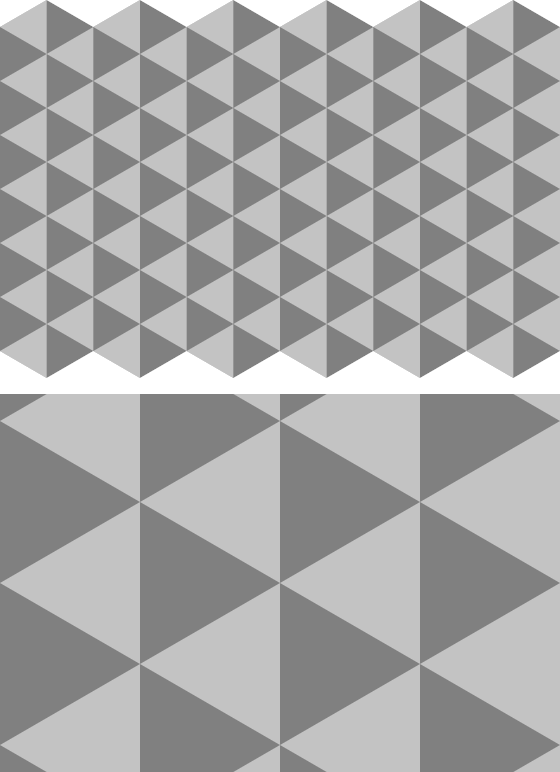
Top: the whole. Bottom: its middle third, enlarged.
Write a Shadertoy shader that draws this pattern.

```glsl
// Grey triangle tiling: light triangles point left, dark ones right, with zigzag ends on white.

// Antialiased coverage from a signed distance in pixels
float coverage(float dist) {
    return clamp(dist + 0.5, 0.0, 1.0);
}

void mainImage(out vec4 fragColor, in vec2 fragCoord) {
    // Twelve vertical strips, seven triangle sides high
    vec2 cell = iResolution.xy / vec2(12.0, 7.0);
    vec2 p = fragCoord / cell;
    float slantScale = 1.0 / length(vec2(0.5, 1.0) / cell);

    // Neighbouring strips are offset by half a triangle side
    float across = fract(p.x);
    float offset = 0.5 * mod(floor(p.x), 2.0);
    float fromAxis = abs(fract(p.y + offset) - 0.5);

    // Slanted sides, bounded by the straight sides between strips
    float slant = (0.5 * across - fromAxis) * slantScale;
    float light = clamp(slant, -across * cell.x, (1.0 - across) * cell.x);
    vec3 color = mix(vec3(0.5), vec3(0.765), coverage(light));

    // White notches along the top and bottom
    float peak = abs(mod(p.x + 1.0, 2.0) - 1.0);
    float inside = min(p.y, 7.0 - p.y) - 0.5 * (1.0 - peak);
    color = mix(vec3(1.0), color, coverage(inside * slantScale));

    fragColor = vec4(color, 1.0);
}
```
